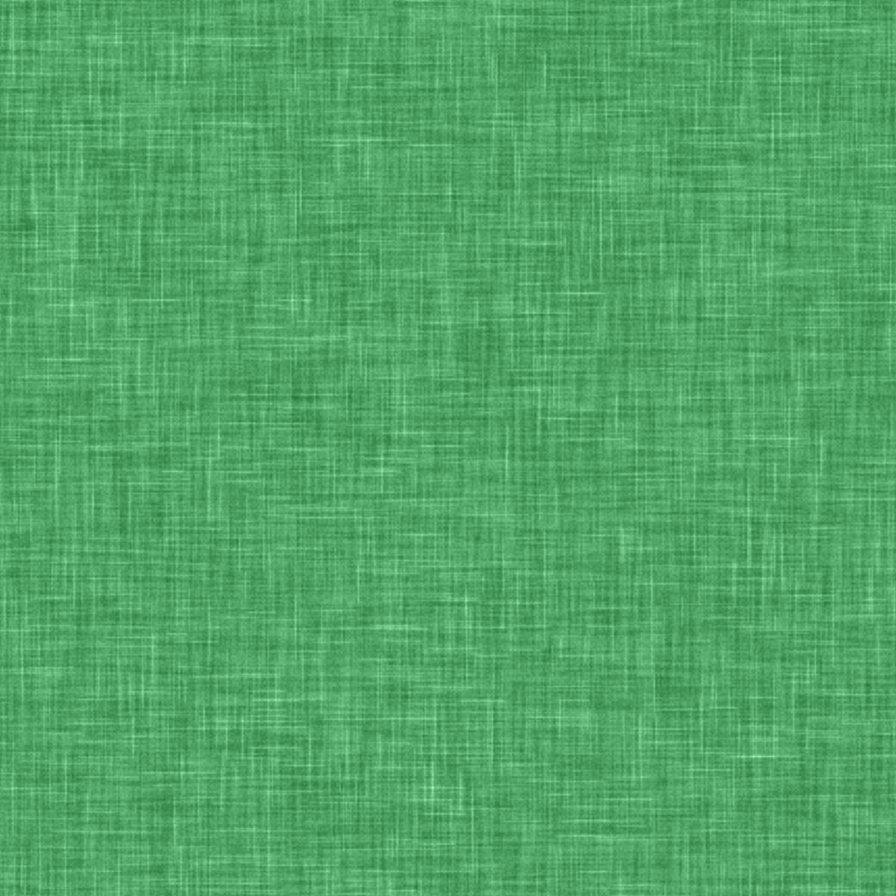
Write a Shadertoy shader that draws this texture.

```glsl
// Green linen cloth: fine crossed threads with sparse pale slubs and soft grain.
#define BASE_COLOR vec3(0.302, 0.630, 0.385)
#define TONE_TINT vec3(0.95, 1.0, 1.0)
#define FINE_THREADS 370.0
#define COARSE_THREADS 190.0
#define FINE_CONTRAST 0.105
#define COARSE_CONTRAST 0.040
#define GRAIN_CONTRAST 0.090
#define PATCH_CONTRAST 0.010
#define SLUB_ROWS 105.0
#define SLUB_WIDTH 0.0013
#define SLUB_CHANCE 0.36
#define SLUB_BRIGHTNESS 0.105

float hash(vec2 p) {
    vec3 q = fract(p.xyx * vec3(0.1031, 0.1030, 0.0973));
    q += dot(q, q.yzx + 33.33);
    return fract((q.x + q.y) * q.z);
}

float valueNoise(vec2 p) {
    vec2 i = floor(p), f = fract(p);
    f = f * f * (3.0 - 2.0 * f);
    float low = mix(hash(i), hash(i + vec2(1, 0)), f.x);
    float high = mix(hash(i + vec2(0, 1)), hash(i + vec2(1, 1)), f.x);
    return mix(low, high, f.y);
}

// Tone along one thread; each row gets its own phase.
float strand(float along, float row) {
    float x = along + 40.0 * hash(vec2(row, 7.0));
    float i = floor(x);
    float f = smoothstep(0.0, 1.0, x - i);
    return mix(hash(vec2(i, row)), hash(vec2(i + 1.0, row)), f);
}

// Parallel threads running along x, centred on zero.
float threads(vec2 p, float rows, float segments, float seed) {
    float y = p.y * rows;
    float row = floor(y);
    float f = smoothstep(0.0, 1.0, y - row);
    float x = p.x * segments;
    return mix(strand(x, row + seed), strand(x, row + 1.0 + seed), f) - 0.5;
}

// Scattered pale slubs along x with tapered ends and a slight bend.
float slubs(vec2 p, float seed) {
    float total = 0.0;
    for (int k = 0; k < 3; k++) {
        float layer = seed + 211.0 * float(k);
        float cells = 6.0 + 3.5 * float(k);
        float bend = 0.0016 * (valueNoise(p * vec2(9.0, 5.0) + layer) - 0.5);
        float y = (p.y + bend) * SLUB_ROWS + 0.37 * float(k);
        float row = floor(y);
        float x = p.x * cells + 20.0 * hash(vec2(row, layer));
        vec2 id = vec2(floor(x), row + layer);
        float present = step(hash(id + 3.0), SLUB_CHANCE);
        float center = mix(0.3, 0.7, hash(id + 17.0));
        float across = (fract(y) - center) / SLUB_ROWS;
        float halfLength = mix(0.18, 0.48, hash(id + 31.0));
        float taper = 1.0 - smoothstep(0.6, 1.0, abs(fract(x) - 0.5) / halfLength);
        float profile = exp(-across * across / (SLUB_WIDTH * SLUB_WIDTH));
        float strength = mix(0.25, 1.0, hash(id + 53.0));
        total += present * taper * profile * strength;
    }
    return total;
}

// All threads of one direction: fine weave, coarse bands and slubs.
float weave(vec2 p, float seed) {
    float tone = FINE_CONTRAST * threads(p, FINE_THREADS, 20.0, seed);
    tone += COARSE_CONTRAST * threads(p, COARSE_THREADS, 14.0, seed + 500.0);
    float cluster = mix(0.85, 1.1, valueNoise(p * vec2(7.0, 9.0) + seed));
    return tone + SLUB_BRIGHTNESS * cluster * slubs(p, seed + 900.0);
}

void mainImage(out vec4 fragColor, in vec2 fragCoord) {
    vec2 uv = fragCoord / iResolution.xy;

    // Crossed thread systems
    float tone = weave(uv, 11.0) + weave(uv.yx, 2011.0);

    // Fibre grain and broad uneven dye
    tone += GRAIN_CONTRAST * (valueNoise(uv * 430.0) - 0.5);
    tone += PATCH_CONTRAST * (valueNoise(uv * 13.0 + 60.0) - 0.5);

    fragColor = vec4(clamp(BASE_COLOR + TONE_TINT * tone, 0.0, 1.0), 1.0);
}
```
